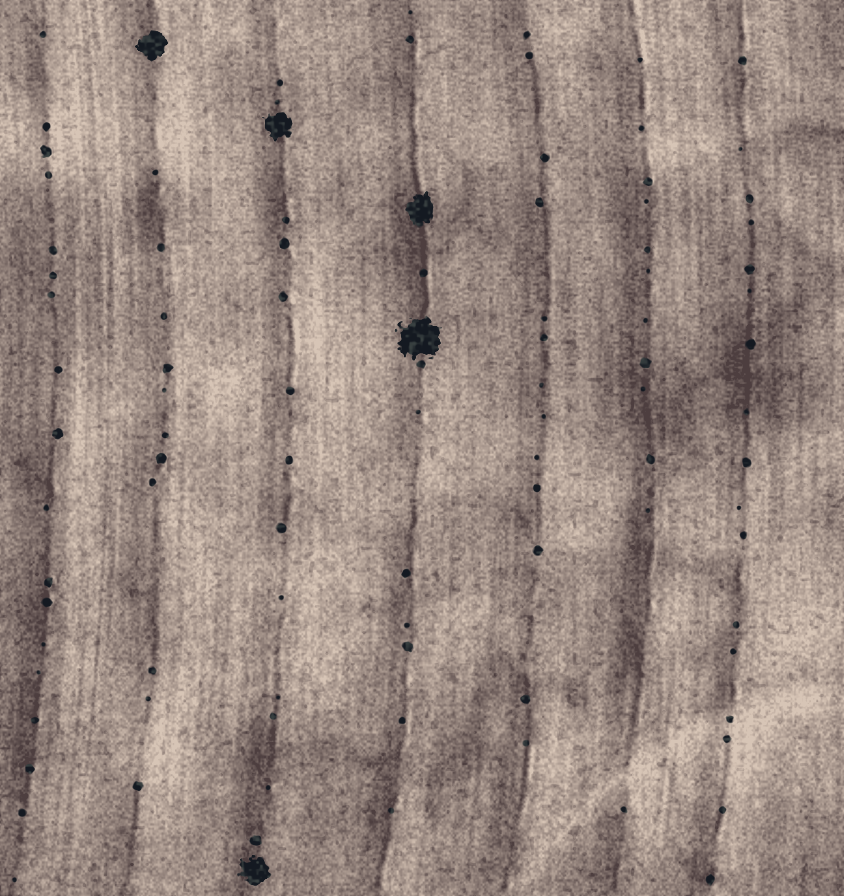
Give the GLSL for this texture, as a WebGL 2 fragment shader.

```glsl
#version 300 es
precision highp float;
uniform vec2 u_resolution;
out vec4 outColor;

const vec3 SOIL_DARK = vec3(0.42, 0.36, 0.35);
const vec3 SOIL_PALE = vec3(0.76, 0.69, 0.64);
const vec3 LEAF_DARK = vec3(0.08, 0.10, 0.13);
const vec3 LEAF_LIGHT = vec3(0.23, 0.26, 0.26);
const int EDGE_COUNT = 7;
const int TREE_COUNT = 5;
const float FIRST_EDGE = 0.0716;
const float EDGE_SPACING = 0.129;
const float SPACING_DRIFT = 0.0195;
const float BEND = 0.108;
const float BEND_CENTER = 0.62;
const float SHRUB_CELLS = 38.0;
const float BASE_TONE = 0.68;
const float BLOTCH = 1.3;
const float STREAK = 0.42;
const float GRAIN = 0.48;

float hash(vec2 p) {
  return fract(sin(dot(p, vec2(127.1, 311.7))) * 43758.5453);
}

float valueNoise(vec2 p) {
  vec2 i = floor(p), f = fract(p);
  f = f * f * (3.0 - 2.0 * f);
  return mix(mix(hash(i), hash(i + vec2(1, 0)), f.x),
             mix(hash(i + vec2(0, 1)), hash(i + vec2(1, 1)), f.x), f.y);
}

float fbm(vec2 p) {
  float sum = 0.0, amplitude = 0.5;
  for (int i = 0; i < 4; i++) {
    sum += amplitude * valueNoise(p);
    p = p * 2.1 + 17.3;
    amplitude *= 0.5;
  }
  return sum / 0.9375;
}

float bell(float x, float width) {
  return exp(-x * x / (width * width));
}

float bendAt(float y) {
  return -BEND * (y - BEND_CENTER) * (y - BEND_CENTER);
}

// Horizontal place of one terrace edge at height y
float edgeX(float i, float y) {
  float drift = -SPACING_DRIFT * sin(6.2832 * (i + 0.5) / 6.0);
  float wiggle = 0.012 * (valueNoise(vec2(y * 7.0, i * 19.0)) - 0.5)
               + 0.005 * (valueNoise(vec2(y * 45.0, i * 31.0)) - 0.5);
  return FIRST_EDGE + EDGE_SPACING * i + drift + bendAt(y) + wiggle;
}

// Coverage of a ragged round bush
float bush(vec2 p, vec2 center, float radius, float pixel) {
  float ragged = radius * (0.55 + 0.5 * valueNoise(p * 130.0) + 0.4 * valueNoise(p * 290.0));
  float d = length(p - center) - ragged;
  return 1.0 - smoothstep(-pixel, pixel, d);
}

void main() {
  vec2 p = gl_FragCoord.xy / u_resolution.y;
  float pixel = 1.0 / u_resolution.y;
  vec2 furrow = vec2(p.x - bendAt(p.y), p.y);

  // Soil: blotches, plough streaks and grain
  float tone = BASE_TONE + BLOTCH * (fbm(p * vec2(6.0, 7.0) + 4.0) - 0.5);
  tone += STREAK * (valueNoise(furrow * vec2(170.0, 9.0)) - 0.5) * (0.4 + valueNoise(p * 8.0));
  tone += GRAIN * (valueNoise(p * 290.0) - 0.5) + GRAIN * (valueNoise(p * vec2(480.0, 400.0)) - 0.5);
  tone -= 0.3 * smoothstep(0.74, 0.9, valueNoise(p * 170.0 + 9.0));
  tone -= 0.13 * smoothstep(0.3, 0.9, p.x);

  // Dark winding damp veins, stronger to the right
  float vein = bell(fbm(p * 4.0 + 31.0) - 0.5, 0.035);
  tone -= vein * mix(0.1, 0.32, smoothstep(0.25, 0.6, p.x));

  // Terrace edges with their shaded side, pale rim and shrubs
  float foliage = 0.0, fieldIndex = 0.0;
  for (int k = 0; k < EDGE_COUNT; k++) {
    float i = float(k);
    float d = p.x - edgeX(i, p.y);
    float wear = valueNoise(vec2(p.y * 13.0, i * 7.0 + 2.0));
    float crumble = valueNoise(vec2(p.y * 75.0, i * 11.0 + 5.0));
    fieldIndex += smoothstep(-0.003, 0.003, d);
    tone -= (0.15 + 0.35 * wear) * bell(d + 0.012, 0.019);
    tone -= (0.15 + 0.5 * crumble) * bell(d, 0.0035);
    tone += 0.65 * smoothstep(0.35, 0.9, crumble) * wear * bell(d - 0.007, 0.003);
    tone += 0.1 * bell(d - 0.03, 0.02);

    float cell = floor(p.y * SHRUB_CELLS);
    vec2 seed = vec2(cell, i * 5.0 + 3.0);
    float density = (k == 0 ? 0.65 : 0.4) * (0.35 + valueNoise(vec2(cell * 0.22, i * 9.0)));
    float shrubY = (cell + mix(0.3, 0.7, hash(seed + 40.0))) / SHRUB_CELLS;
    float shrubX = edgeX(i, shrubY) + 0.008 * (hash(seed + 80.0) - 0.5);
    float radius = mix(0.002, 0.0062, hash(seed + 120.0));
    float present = step(hash(seed), density);
    foliage = max(foliage, present * bush(p, vec2(shrubX, shrubY), radius, pixel));
  }
  tone += 0.12 * (hash(vec2(floor(fieldIndex + 0.5), 8.0)) - 0.5);

  // Wheel tracks along the second field
  float lane = furrow.x - FIRST_EDGE;
  float laneMask = smoothstep(0.005, 0.02, lane) * (1.0 - smoothstep(0.055, 0.075, lane));
  tone += laneMask * (0.06 + 0.5 * (valueNoise(vec2(lane * 260.0, p.y * 3.0)) - 0.4));

  // Pale path crossing the lower right corner
  float reach = 0.94 - p.x;
  float pathY = p.y - (0.22 - 1.53 * reach * reach);
  float slope = sqrt(1.0 + 9.4 * reach * reach);
  float pathD = pathY / slope;
  float ruts = 0.5 + 0.8 * valueNoise(vec2(pathD * 230.0, p.x * 9.0));
  tone += 0.3 * ruts * bell(pathD, 0.017) * smoothstep(0.5, 0.6, p.x);
  tone -= 0.16 * bell(pathD - 0.028, 0.012) * smoothstep(0.55, 0.7, p.x);

  // Larger trees standing on the left terrace edges
  for (int k = 0; k < TREE_COUNT; k++) {
    float t = float(k);
    float treeLine = floor(3.5 - abs(t - 2.5));
    float treeY = 0.95 - 0.09 * t - 0.56 * pow(t / 4.0, 8.0);
    float radius = k == 3 ? 0.023 : 0.0155;
    vec2 center = vec2(edgeX(treeLine, treeY), treeY);
    foliage = max(foliage, bush(p, center, radius, pixel));
    tone -= 0.25 * bell(length(p - center), radius * 1.5);
  }

  vec3 soil = mix(SOIL_DARK, SOIL_PALE, clamp(tone, -0.35, 1.25));
  float leafLight = smoothstep(0.45, 1.0, valueNoise(p * 240.0 + 60.0));
  vec3 leaves = mix(LEAF_DARK, LEAF_LIGHT, leafLight);
  outColor = vec4(mix(soil, leaves, foliage), 1.0);
}
```
